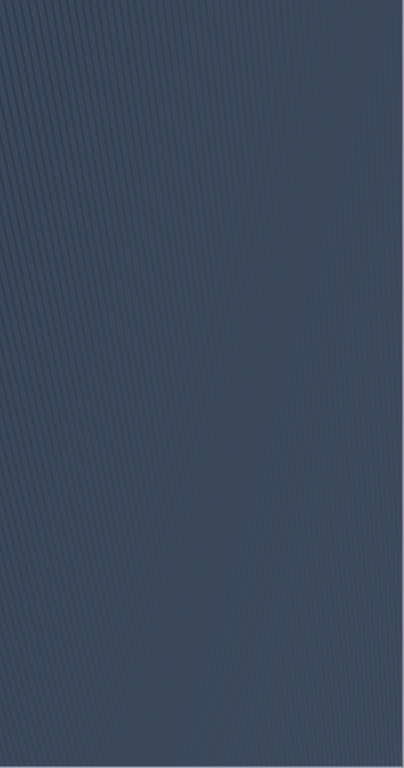
Write a Shadertoy shader that draws this background.

```glsl
#define BASE_COLOR vec3(0.235, 0.280, 0.355)
#define EDGE_COLOR vec3(0.64, 0.66, 0.70)
#define LINE_COUNT 50.0    // lines across the top
#define LINE_CROWDING 8.0  // extra density toward the right
#define LINE_WIDTH 0.34    // share of one period
#define FAN_SLOPE 0.38     // sideways drift of the leftmost line
#define FAN_CLOSING 0.32   // how much the fan narrows going down
#define LINE_CONTRAST 0.042
#define EDGE_WIDTH 0.0037  // share of the canvas width

// Continuous line index of a fan of straight lines; p.y runs downward.
float fanIndex(vec2 p) {
    float start = (p.x - FAN_SLOPE * p.y) / (1.0 - FAN_CLOSING * p.y);
    return start * (LINE_COUNT + LINE_CROWDING * start);
}

// Coverage of a stripe centred on each whole index.
float stripe(float index) {
    float blur = max(fwidth(index), 0.001);
    float dist = abs(fract(index) - 0.5);
    return clamp((0.5 * LINE_WIDTH - dist) / blur + 0.5, 0.0, 1.0);
}

// Negative where lines are dark, zero on the diagonal, positive where light.
float lineTone(vec2 p) {
    float side = p.x - (0.95 - 0.54 * p.y);
    return side < 0.0 ? max(side * 1.15, -1.0) : side * 0.75;
}

void mainImage(out vec4 fragColor, in vec2 fragCoord) {
    vec2 uv = fragCoord / iResolution.xy;
    vec2 p = vec2(uv.x, 1.0 - uv.y);

    // Fanned lines fading through the base colour
    float ink = stripe(fanIndex(p)) * lineTone(p) * LINE_CONTRAST;
    vec3 color = BASE_COLOR + ink;

    // Pale hairline along the right and bottom borders
    float border = min(iResolution.x - fragCoord.x, fragCoord.y);
    float edge = clamp(EDGE_WIDTH * iResolution.x - border + 0.5, 0.0, 1.0);
    color = mix(color, EDGE_COLOR, edge);

    fragColor = vec4(color, 1.0);
}
```
